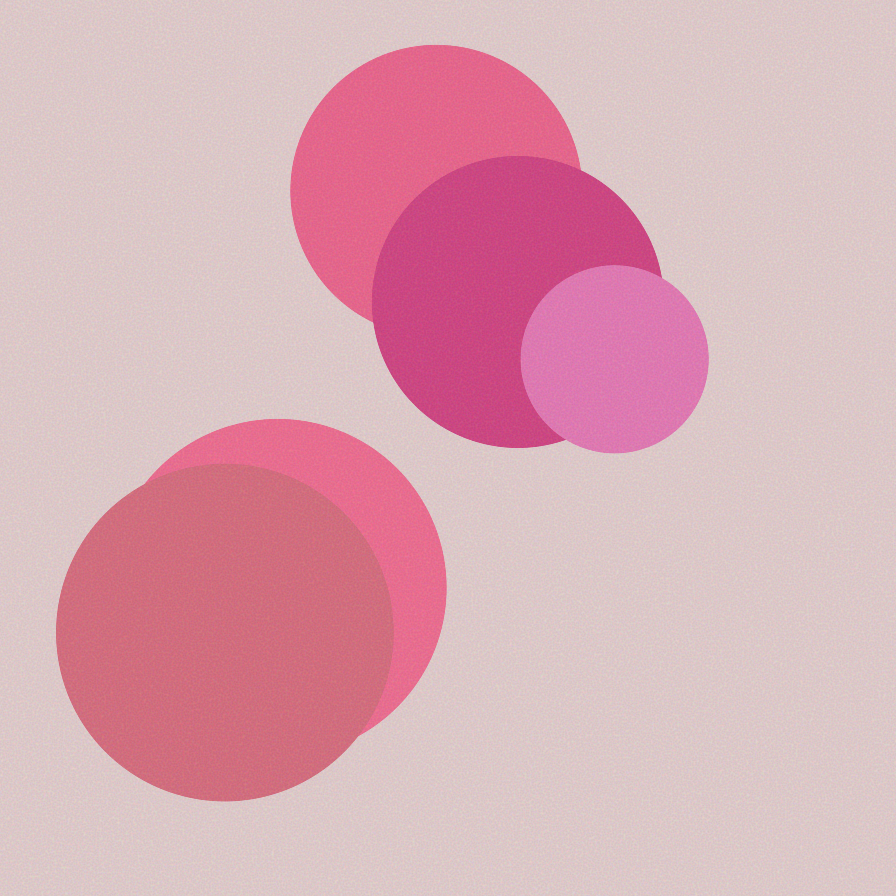
Write a Shadertoy shader that draws this background.

```glsl
// Overlapping flat discs in rose, magenta and orchid on a pale dusty ground.
// Each disc is a smoothed distance function painted back to front, and
// cellular noise, sampled apart for each colour channel, adds a fine grain.

const vec3 GROUND  = vec3(0.862, 0.784, 0.784);
const vec3 ROSE    = vec3(0.892, 0.402, 0.548);
const vec3 MAGENTA = vec3(0.797, 0.282, 0.510);
const vec3 ORCHID  = vec3(0.868, 0.475, 0.693);
const vec3 CORAL   = vec3(0.908, 0.430, 0.562);
const vec3 CLAY    = vec3(0.820, 0.430, 0.495);

const float GRAIN_CELLS = 400.0;
const float GRAIN_STRENGTH = 0.08;
const float MEAN_DISTANCE = 0.45;

// Random point inside the unit cell
vec2 hash2(vec2 cell) {
    vec3 q = fract(cell.xyx * vec3(0.1031, 0.1030, 0.0973));
    q += dot(q, q.yzx + 33.33);
    return fract((q.xx + q.yz) * q.zy);
}

// Cellular noise: distance to the nearest scattered point
float cellular(vec2 p) {
    vec2 cell = floor(p);
    vec2 local = fract(p);
    float nearest = 2.0;
    for (int y = -1; y <= 1; y++) {
        for (int x = -1; x <= 1; x++) {
            vec2 offset = vec2(x, y);
            vec2 delta = offset + hash2(cell + offset) - local;
            nearest = min(nearest, dot(delta, delta));
        }
    }
    return sqrt(nearest);
}

// Independent grain for red, green and blue, centred on zero
vec3 colourGrain(vec2 p) {
    vec3 d = vec3(cellular(p), cellular(p + 517.3), cellular(p + 1031.7));
    return d - MEAN_DISTANCE;
}

// Lay one opaque disc over the colour beneath it
vec3 paintDisc(vec3 base, vec3 tint, vec2 p, vec2 centre, float radius, float pixel) {
    float dist = length(p - centre) - radius;
    return mix(base, tint, smoothstep(0.5 * pixel, -0.5 * pixel, dist));
}

void mainImage(out vec4 fragColor, in vec2 fragCoord) {
    float side = min(iResolution.x, iResolution.y);
    float pixel = 1.0 / side;
    vec2 p = (fragCoord - 0.5 * iResolution.xy) / side + 0.5;

    vec3 colour = GROUND;

    // Upper cluster
    colour = paintDisc(colour, ROSE, p, vec2(0.487, 0.787), 0.163, pixel);
    colour = paintDisc(colour, MAGENTA, p, vec2(0.578, 0.663), 0.163, pixel);
    colour = paintDisc(colour, ORCHID, p, vec2(0.686, 0.599), 0.105, pixel);

    // Lower pair
    colour = paintDisc(colour, CORAL, p, vec2(0.310, 0.344), 0.1885, pixel);
    colour = paintDisc(colour, CLAY, p, vec2(0.251, 0.294), 0.1885, pixel);

    // Paper grain
    colour += GRAIN_STRENGTH * colourGrain(p * GRAIN_CELLS);

    fragColor = vec4(clamp(colour, 0.0, 1.0), 1.0);
}
```
